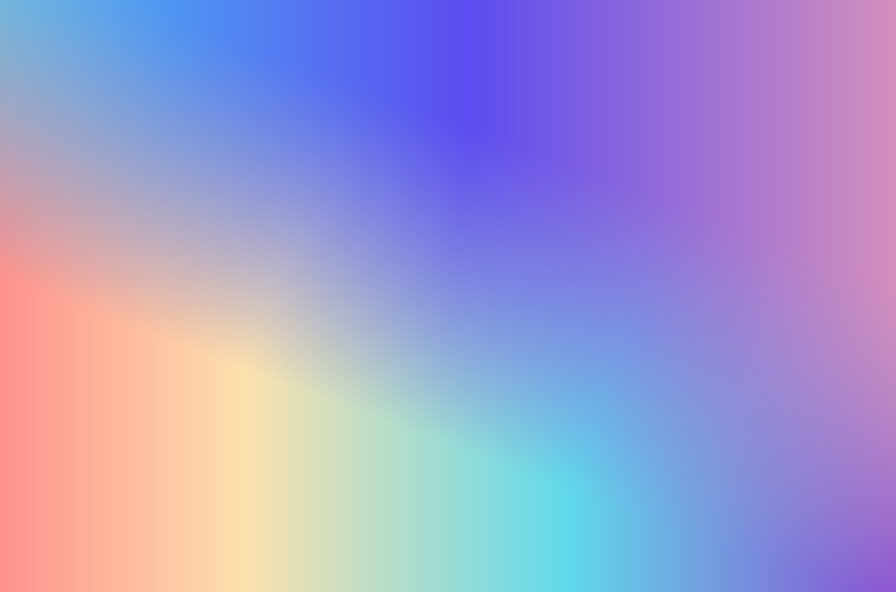
Write a Shadertoy shader that draws this background.

```glsl
// Linear ramp position between two stops
float ramp(float from, float to, float x) {
    return clamp((x - from) / (to - from), 0.0, 1.0);
}

// Cool band: sky, blue, indigo, rose
vec3 upperBand(float x) {
    vec3 color = mix(vec3(0.40, 0.735, 0.89), vec3(0.31, 0.58, 0.95), ramp(0.0, 0.195, x));
    color = mix(color, vec3(0.36, 0.30, 0.94), ramp(0.195, 0.523, x));
    return mix(color, vec3(0.83, 0.56, 0.74), ramp(0.523, 1.0, x));
}

// Warm band: coral, cream, cyan, violet
vec3 lowerBand(float x) {
    vec3 color = mix(vec3(1.0, 0.57, 0.55), vec3(0.99, 0.88, 0.68), ramp(0.0, 0.273, x));
    color = mix(color, vec3(0.38, 0.85, 0.92), ramp(0.273, 0.632, x));
    return mix(color, vec3(0.54, 0.31, 0.82), ramp(0.632, 1.0, x));
}

void mainImage(out vec4 fragColor, in vec2 fragCoord) {
    vec2 uv = fragCoord / iResolution.xy;

    // Slanted transition descending to the right
    float descent = clamp(1.795 * (1.0 - uv.y) + 0.152 - 1.004 * uv.x, 0.0, 1.0);
    float blend = pow(descent, 1.25);

    // Bend the ridges of both bands toward each other
    float lowerX = uv.x - 0.12 * (1.0 - descent) * smoothstep(0.0, 0.3, uv.x);
    float upperX = uv.x + 0.07 * descent * (1.0 - uv.x);

    fragColor = vec4(mix(upperBand(upperX), lowerBand(lowerX), blend), 1.0);
}
```
